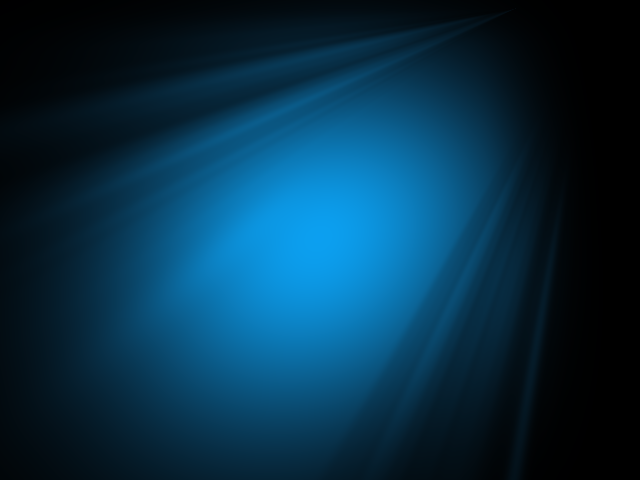
A Shadertoy shader for this background:

```glsl
// A blue glow on black, crossed by soft light shafts.
// The glow is a skewed Gaussian; the shafts are bands and layered sines
// in the angle around two light sources near the top right.

#define GLOW_CENTER vec2(0.665, 0.505)
#define UPPER_SOURCE vec2(1.076, 0.983)
#define RIGHT_SOURCE vec2(1.240, 1.000)
#define GLOW_COLOR vec3(0.045, 0.625, 0.940)
#define GLOW_SKEW 2.5
#define RAY_CONTRAST 0.16

// Angle around a source: 0 points straight down, positive turns left.
float rayAngle(vec2 source, vec2 p) {
    vec2 d = source - p;
    return atan(d.x, d.y);
}

// Soft bell of unit height.
float bell(float x, float center, float width) {
    float t = (x - center) / width;
    return exp(-t * t);
}

// Layered sines, roughly -1 to 1, for fine shafts.
float striations(float angle) {
    float sum = 0.0;
    float weight = 0.5;
    float frequency = 34.0;
    for (int i = 0; i < 4; i++) {
        sum += weight * sin(angle * frequency + 1.7 * float(i));
        weight *= 0.6;
        frequency *= 1.73;
    }
    return sum;
}

// Elongated glow with a different reach on each side.
float mainGlow(vec2 p) {
    vec2 d = p - GLOW_CENTER;
    vec2 reach = vec2(d.x < 0.0 ? 0.41 : 0.37, d.y < 0.0 ? 0.40 : 0.335);
    vec2 n = d / reach;
    float q = max(dot(n, n) - GLOW_SKEW * d.x * d.y, 0.0);
    float falloff = d.x > 0.0 ? mix(1.0, 1.2, smoothstep(0.0, 0.4, d.x)) : 1.0;
    return exp(-pow(q, falloff));
}

void mainImage(out vec4 fragColor, in vec2 fragCoord) {
    // Height is one unit; width is fitted to a 4:3 frame.
    vec2 p = fragCoord / iResolution.xy * vec2(4.0 / 3.0, 1.0);
    float upper = rayAngle(UPPER_SOURCE, p);
    float right = rayAngle(RIGHT_SOURCE, p);
    float upperDistance = length(p - UPPER_SOURCE);
    float light = mainGlow(p);

    // Shafts only show outside the bright core.
    float upperFan = smoothstep(0.95, 1.15, upper) * smoothstep(1.65, 1.4, upper);
    float rightFan = smoothstep(0.58, 0.42, right) * smoothstep(0.0, 0.1, right)
                   * smoothstep(0.85, 0.55, p.y);
    light *= 1.0 + RAY_CONTRAST * upperFan * striations(upper);
    light *= 1.0 + RAY_CONTRAST * rightFan * striations(right * 1.3 + 0.4);

    // Broad dark gaps and edges between the shafts.
    light *= 1.0 - 0.30 * bell(upper, 1.265, 0.045) * smoothstep(0.2, 0.6, upperDistance);
    light *= 1.0 - 0.25 * bell(upper, 1.385, 0.020);
    light *= 1.0 - 0.12 * smoothstep(0.54, 0.50, right) * smoothstep(0.75, 0.5, p.y);
    light *= 1.0 + 0.08 * bell(upper, 0.88, 0.05) * smoothstep(0.5, 0.9, upperDistance);

    // Faint shafts fanning left from the upper source.
    float upperFade = smoothstep(0.02, 0.12, upperDistance) * exp(-1.1 * upperDistance);
    light += 0.10 * bell(upper, 1.335, 0.040) * upperFade;
    light += 0.07 * bell(upper, 1.180, 0.050) * exp(-4.0 * upperDistance);
    light += 0.12 * bell(upper, 1.230, 0.070) * exp(-9.0 * upperDistance);

    // Narrow shafts falling on the right.
    float rightFade = smoothstep(0.72, 0.45, p.y) * mix(0.7, 1.0, smoothstep(0.0, 0.35, p.y));
    light += 0.13 * bell(right, 0.168, 0.017) * rightFade;
    light += 0.04 * bell(right, 0.270, 0.050) * rightFade;

    // Darkness closes in at the right border and the top edge.
    light *= smoothstep(1.29, 1.02, p.x + 0.10 * (p.y - 0.5));
    light *= mix(0.45, 1.0, smoothstep(1.01, 0.90, p.y));

    vec3 color = GLOW_COLOR * light;
    color.r = 0.05 * (1.0 - exp(-3.0 * light));
    fragColor = vec4(color, 1.0);
}
```
